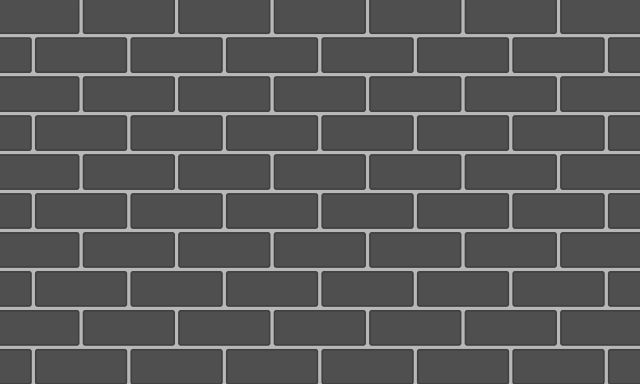
Reproduce this pattern procedurally as a Shadertoy shader.

```glsl
// Running-bond wall of dark grey bricks with pale mortar joints.
// Each course is shifted by half a brick; a rounded-box distance gives
// the brick outline and the darker rim just inside it.

// All lengths are fractions of the canvas width.
const vec2 CELL = vec2(0.1492, 0.06087);     // brick plus one joint
const vec2 ORIGIN = vec2(0.0521, 0.0573);    // a crossing of joint centres
const float JOINT_WIDTH = 0.0050;
const float CORNER_RADIUS = 0.0042;
const float RIM_WIDTH = 0.0026;

const vec3 MORTAR_COLOR = vec3(0.72);
const vec3 RIM_COLOR = vec3(0.25);
const vec3 FACE_COLOR = vec3(0.31);

// Signed distance to a rounded box centred on the origin.
float roundedBox(vec2 p, vec2 halfSize, float radius) {
    vec2 q = abs(p) - halfSize + radius;
    return length(max(q, 0.0)) + min(max(q.x, q.y), 0.0) - radius;
}

// Position relative to the centre of the nearest brick.
vec2 runningBond(vec2 p, vec2 cell) {
    vec2 grid = p / cell;
    float course = floor(grid.y);
    grid.x += 0.5 * mod(course + 1.0, 2.0);
    return (fract(grid) - 0.5) * cell;
}

// Antialiased coverage of the inside of a distance field.
float coverage(float dist, float blur) {
    return 1.0 - smoothstep(-blur, blur, dist);
}

void mainImage(out vec4 fragColor, in vec2 fragCoord) {
    float pixel = 1.0 / iResolution.x;
    vec2 p = fragCoord * pixel - ORIGIN;

    vec2 local = runningBond(p, CELL);
    float brick = roundedBox(local, 0.5 * (CELL - JOINT_WIDTH), CORNER_RADIUS);

    // Mortar, then the rim, then the flat face.
    vec3 color = mix(MORTAR_COLOR, RIM_COLOR, coverage(brick, 0.6 * pixel));
    color = mix(color, FACE_COLOR, coverage(brick + RIM_WIDTH, 0.6 * pixel));

    fragColor = vec4(color, 1.0);
}
```
